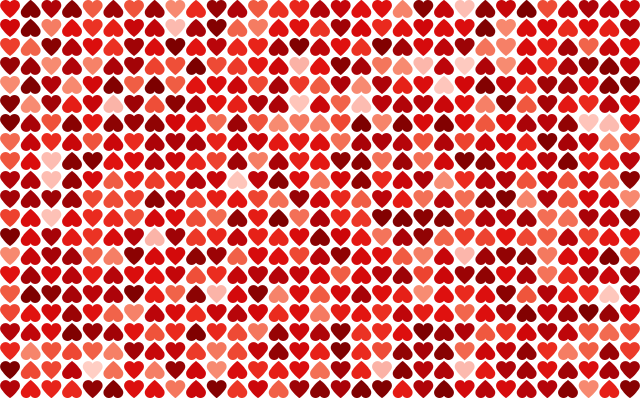
Reproduce this pattern procedurally as a WebGL 2 fragment shader.

```glsl
#version 300 es
precision highp float;
// Grid of flat red hearts on white; every other column hangs upside down.

#define COLUMNS 31.0
#define ROWS 21.0
#define TRIM vec2(0.03, 0.06)    // part of a cell cropped off the grid in total
#define CELL_ASPECT 0.9185       // cell height over cell width
#define HALF_WIDTH 0.479         // half a heart, in cell widths
#define LOBE_CENTER vec2(0.45, 0.35)
#define LOBE_RADIUS 0.55
#define TIP_Y -0.92
#define SIDE_ANGLE 0.576         // where lobe meets side, radians below horizontal
#define PALE_SHARE 0.035
#define SEED 17u

uniform vec2 u_resolution;
out vec4 fragColor;

const vec3 PAPER = vec3(1.0);
const vec3 BLUSH = vec3(0.98, 0.66, 0.61);
const vec3 PETAL = vec3(1.0, 0.81, 0.77);

// Reds from dark to light, evenly spaced by frequency
const int STOPS = 9;
const vec3 REDS[STOPS] = vec3[STOPS](
    vec3(0.48, 0.00, 0.00), vec3(0.55, 0.01, 0.01), vec3(0.65, 0.01, 0.03),
    vec3(0.73, 0.02, 0.04), vec3(0.82, 0.03, 0.04), vec3(0.88, 0.07, 0.06),
    vec3(0.92, 0.17, 0.12), vec3(0.94, 0.35, 0.25), vec3(0.97, 0.55, 0.45));

// Integer hash of a cell, 0 to 1
float hash(vec2 cell, uint salt) {
    uvec2 c = uvec2(ivec2(cell));
    uint h = c.x * 1597u + c.y * 51749u + (salt + SEED) * 7919u;
    h = h * 747796u + 28913u;
    h = ((h >> 15u) ^ h) * 739981u;
    h = ((h >> 13u) ^ h) * 277803u;
    h ^= h >> 16u;
    return float(h & 65535u) / 65536.0;
}

// Heart of half width 1: round lobes running smoothly into slightly bulged sides
float heartDistance(vec2 p) {
    p.x = abs(p.x);
    vec2 joint = vec2(cos(SIDE_ANGLE), -sin(SIDE_ANGLE));
    vec2 q = p - LOBE_CENTER;
    if (joint.x * q.y - joint.y * q.x > 0.0) return length(q) - LOBE_RADIUS;

    // Side arc: tangent to the lobe at the joint, passing through the tip
    vec2 tip = vec2(0.0, TIP_Y) - LOBE_CENTER;
    float offset = (dot(tip, tip) - LOBE_RADIUS * LOBE_RADIUS)
                 / (2.0 * (LOBE_RADIUS - dot(tip, joint)));
    return length(q + offset * joint) - LOBE_RADIUS - offset;
}

vec3 heartColor(vec2 cell) {
    float t = hash(cell, 1u) * float(STOPS - 1);
    int i = min(int(t), STOPS - 2);
    vec3 red = mix(REDS[i], REDS[i + 1], t - float(i));
    vec3 pale = mix(BLUSH, PETAL, hash(cell, 2u));
    return hash(cell, 3u) < PALE_SHARE ? pale : red;
}

void main() {
    // Centered grid
    vec2 count = vec2(COLUMNS, ROWS);
    vec2 uv = gl_FragCoord.xy / u_resolution;
    vec2 grid = (uv - 0.5) * (count - TRIM) + 0.5 * count;
    vec2 cell = floor(grid);

    // Heart space, flipped in odd columns
    vec2 p = (fract(grid) - 0.5) * vec2(1.0, CELL_ASPECT) / HALF_WIDTH;
    if (mod(cell.x, 2.0) > 0.5) p.y = -p.y;

    // Smooth edge, one pixel wide
    float pixel = COLUMNS / (u_resolution.x * HALF_WIDTH);
    float cover = clamp(0.5 - heartDistance(p) / pixel, 0.0, 1.0);
    fragColor = vec4(mix(PAPER, heartColor(cell), cover), 1.0);
}
```
